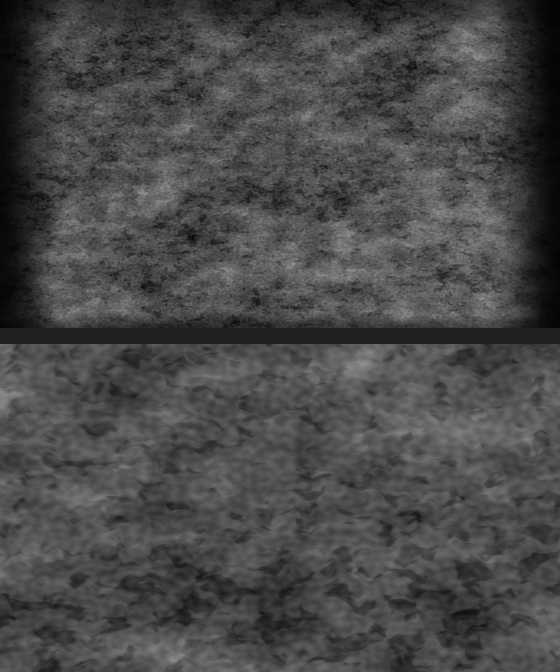
Top: the whole. Bottom: its middle third, enlarged.
A Shadertoy shader for this texture:

```glsl
// Worn dark grey stone with flat mottling, soot flecks and shaded borders.

const float BASE_TONE = 0.318;
const float CLOUD_CONTRAST = 0.25;
const float MOTTLE_CONTRAST = 0.29;
const float FLECK_DEPTH = 0.095;
const float CHIP_LIGHT = 0.065;
const float GRAIN_CONTRAST = 0.10;
const float SCRATCH_LIGHT = 0.09;

// Feature frequencies per canvas height; y is denser, so marks lie flat.
const vec2 CLOUD_FREQ = vec2(3.2, 4.6);
const vec2 MOTTLE_FREQ = vec2(11.0, 21.0);
const vec2 FLECK_FREQ = vec2(30.0, 56.0);
const vec2 CHIP_FREQ = vec2(22.0, 48.0);
const vec2 GRAIN_FREQ = vec2(100.0, 140.0);

// Border widths as shares of the canvas: left, right, bottom, top.
const vec4 BORDER_WIDTH = vec4(0.12, 0.14, 0.05, 0.13);
const vec4 BORDER_TONE = vec4(0.13, 0.08, 0.55, 0.55);

vec2 gradientAt(ivec2 cell) {
    uvec2 q = uvec2(cell) * uvec2(1597334673u, 3812015801u);
    uint h = (q.x ^ q.y) * 1597334673u;
    h ^= h >> 15u;
    h *= 2246822519u;
    h ^= h >> 13u;
    float angle = float(h & 65535u) / 65536.0 * 6.28318;
    return vec2(cos(angle), sin(angle));
}

float gradientNoise(vec2 p) {
    ivec2 cell = ivec2(floor(p));
    vec2 f = fract(p);
    vec2 w = f * f * f * (f * (f * 6.0 - 15.0) + 10.0);
    float a = dot(gradientAt(cell), f);
    float b = dot(gradientAt(cell + ivec2(1, 0)), f - vec2(1, 0));
    float c = dot(gradientAt(cell + ivec2(0, 1)), f - vec2(0, 1));
    float d = dot(gradientAt(cell + ivec2(1, 1)), f - vec2(1, 1));
    return mix(mix(a, b, w.x), mix(c, d, w.x), w.y);
}

float fbm(vec2 p, int octaves) {
    const mat2 TURN = mat2(0.995, 0.1, -0.1, 0.995);
    float sum = 0.0;
    float amplitude = 0.5;
    for (int i = 0; i < octaves; i++) {
        sum += amplitude * gradientNoise(p);
        p = TURN * p * 2.03 + vec2(17.3, 9.1);
        amplitude *= 0.55;
    }
    return sum;
}

float band(float x, float center, float width) {
    float d = (x - center) / width;
    return exp(-d * d);
}

// Broad uneven light: pale side strips and a paler lower right.
float unevenLight(vec2 uv) {
    float strips = 0.035 * band(uv.x, 0.11, 0.035) + 0.045 * band(uv.x, 0.86, 0.06);
    float lowerRight = 0.065 * smoothstep(0.35, 0.8, uv.x) * smoothstep(0.7, 0.15, uv.y);
    float upperShade = 0.03 * band(uv.x, 0.3, 0.25) * smoothstep(0.4, 0.9, uv.y);
    return strips + lowerRight - upperShade;
}

float borderShade(vec2 uv) {
    vec4 edge = vec4(uv.x, 1.0 - uv.x, uv.y, 1.0 - uv.y);
    vec4 shade = mix(BORDER_TONE, vec4(1.0), smoothstep(vec4(0.0), BORDER_WIDTH, edge));
    return shade.x * shade.y * shade.z * shade.w;
}

// One faint, broken, slightly rising scratch.
float scratch(vec2 uv, float wobble) {
    float d = uv.y - 0.70 - 0.25 * (uv.x - 0.29) - 0.05 * wobble;
    float span = smoothstep(0.19, 0.25, uv.x) * smoothstep(0.40, 0.33, uv.x);
    return span * smoothstep(0.006, 0.001, abs(d));
}

void mainImage(out vec4 fragColor, in vec2 fragCoord) {
    vec2 uv = fragCoord / iResolution.xy;
    vec2 p = fragCoord / iResolution.y;

    // Ragged outlines come from a small warp of the plane.
    vec2 ragged = p + 0.008 * vec2(gradientNoise(p * 55.0), gradientNoise(p * 55.0 + 40.0));

    float cloud = fbm(p * CLOUD_FREQ + 3.7, 4);
    float mottle = fbm(ragged * MOTTLE_FREQ + 21.0, 5);
    float fleckField = fbm(ragged * FLECK_FREQ + 57.0, 3) - 0.45 * cloud;
    float chipField = fbm(ragged * CHIP_FREQ + 83.0, 4) + 0.4 * cloud;
    float grain = gradientNoise(p * GRAIN_FREQ);

    float tone = BASE_TONE + unevenLight(uv);
    tone += CLOUD_CONTRAST * cloud + MOTTLE_CONTRAST * mottle + GRAIN_CONTRAST * grain;
    tone -= FLECK_DEPTH * smoothstep(0.07, 0.23, fleckField);
    tone += CHIP_LIGHT * smoothstep(0.12, 0.28, chipField);
    tone += SCRATCH_LIGHT * scratch(uv, mottle) * smoothstep(-0.2, 0.2, grain);

    tone *= borderShade(uv);
    fragColor = vec4(vec3(clamp(tone, 0.015, 0.62)), 1.0);
}
```
